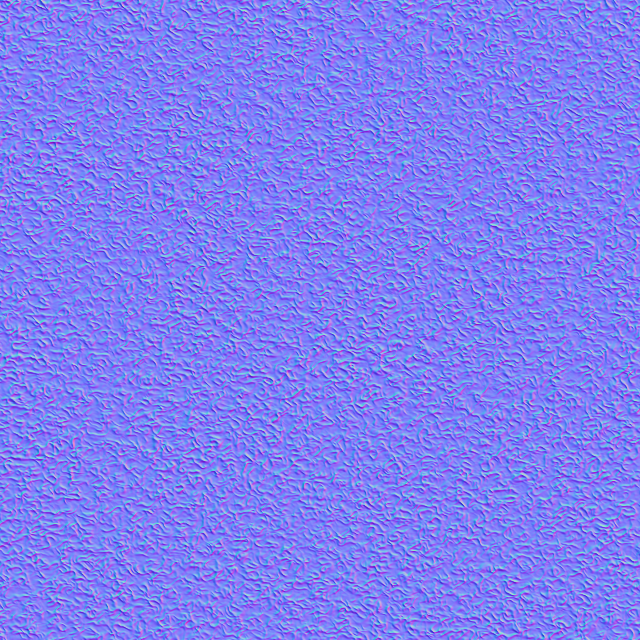
Write a three.js fragment shader that draws this texture map.

```glsl
// Tangent-space normal map of finely wrinkled plaster with short, broken ridges.
varying vec2 vUv;

const float TAU = 6.2831853;
const float SAMPLE_STEP = 0.0008;
const float RIDGE_HEIGHT = 0.0021;
const float GRAIN_TILT = -0.08;
const vec2 GRAIN_STRETCH = vec2(0.86, 1.08);

float hash(vec2 p) {
  return fract(sin(dot(p, vec2(127.1, 311.7))) * 43758.5453);
}

// Dot product of a random unit gradient with the offset from its lattice corner.
float cornerSlope(vec2 cell, vec2 corner, vec2 f) {
  float angle = TAU * hash(cell + corner);
  return dot(vec2(cos(angle), sin(angle)), f - corner);
}

float gradientNoise(vec2 p) {
  vec2 cell = floor(p);
  vec2 f = p - cell;
  vec2 u = f * f * f * (f * (f * 6.0 - 15.0) + 10.0);
  float low = mix(cornerSlope(cell, vec2(0.0), f), cornerSlope(cell, vec2(1.0, 0.0), f), u.x);
  float high = mix(cornerSlope(cell, vec2(0.0, 1.0), f), cornerSlope(cell, vec2(1.0), f), u.x);
  return mix(low, high, u.y);
}

vec2 rotate(vec2 p, float angle) {
  float c = cos(angle);
  float s = sin(angle);
  return vec2(c * p.x + s * p.y, c * p.y - s * p.x);
}

// Rounded crest along the zero contours of the noise.
float ridge(vec2 p, float width) {
  float n = gradientNoise(p) / width;
  return exp(-n * n);
}

// Fades ridges in and out so that they break into short pieces.
float patchMask(vec2 p, float lowest) {
  return mix(lowest, 1.0, smoothstep(-0.25, 0.25, gradientNoise(p)));
}

float surfaceHeight(vec2 uv) {
  vec2 p = rotate(uv, GRAIN_TILT) * GRAIN_STRETCH;
  vec2 bend = vec2(gradientNoise(p * 64.0 + 5.3), gradientNoise(p * 64.0 + 71.9));
  p += 0.0035 * bend;

  float coarse = ridge(p * 82.0 + 13.7, 0.21) * patchMask(p * 62.0 + 31.1, 0.2);
  float fine = ridge(p * 112.0 + 47.3, 0.24) * patchMask(p * 50.0 + 89.6, 0.15);
  float grain = gradientNoise(p * 180.0 + 3.1);
  return RIDGE_HEIGHT * (coarse + 0.72 * fine + 0.2 * grain);
}

// Central differences of the height field.
vec2 surfaceSlope(vec2 uv, float stepSize) {
  vec2 dx = vec2(stepSize, 0.0);
  vec2 dy = dx.yx;
  return vec2(surfaceHeight(uv + dx) - surfaceHeight(uv - dx),
              surfaceHeight(uv + dy) - surfaceHeight(uv - dy)) / (2.0 * stepSize);
}

void main() {
  // Broad areas of slightly stronger and weaker relief
  float relief = 1.0 + 0.3 * gradientNoise(vUv * 7.0 + 2.4);
  vec2 slope = relief * surfaceSlope(vUv, SAMPLE_STEP);

  // Encode the unit normal as a colour
  vec3 normal = normalize(vec3(-slope, 1.0));
  vec3 color = 0.5 + 0.5 * normal * vec3(1.0, 1.0, 0.96);
  gl_FragColor = vec4(color, 1.0);
}
```
